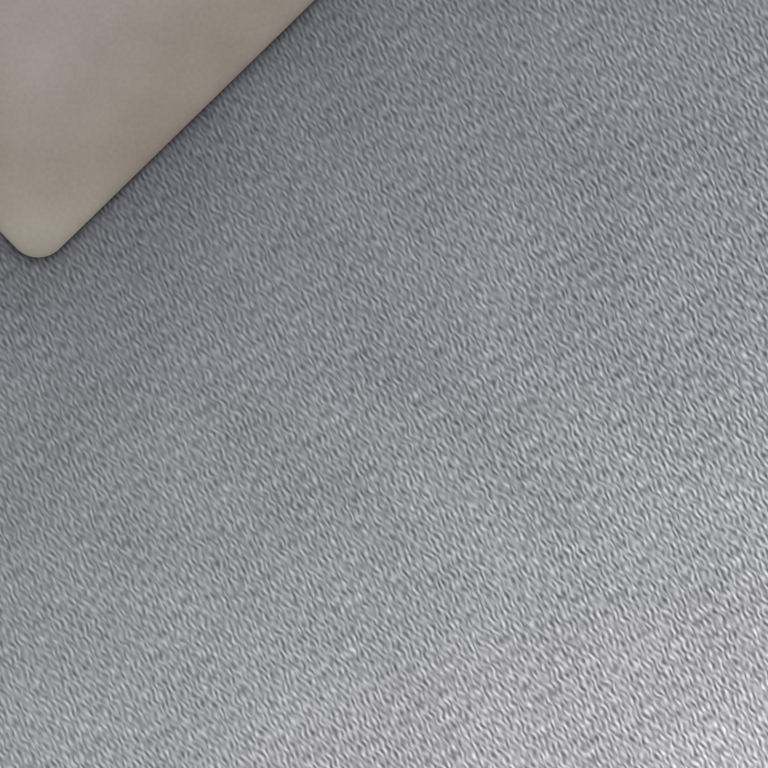
This texture is drawn by a WebGL 2 fragment shader. Its source:

```glsl
#version 300 es
precision highp float;
// Grey woven cloth in raking light, with the rounded corner of a taupe panel at upper left.

uniform vec2 u_resolution;
out vec4 fragColor;

const float PI = 3.14159265;

// Cloth light at the four corners of the canvas
const vec3 CLOTH_TOP_LEFT = vec3(0.435, 0.445, 0.465);
const vec3 CLOTH_TOP_RIGHT = vec3(0.525, 0.54, 0.56);
const vec3 CLOTH_LOW_LEFT = vec3(0.59, 0.595, 0.605);
const vec3 CLOTH_LOW_RIGHT = vec3(0.725, 0.72, 0.73);
const float LIGHT_FALLOFF = 1.5;
const float CLOUDING = 0.04;

// Weave: steep columns and shallower rows, both falling to the right (angles in radians)
const float COLUMN_ANGLE = -1.20;
const float COLUMN_PITCH = 0.0070;
const float ROW_ANGLE = -0.65;
const float ROW_PITCH = 0.0070;
const float FIBRE_ANGLE = -1.07;
const vec2 FIBRE_SIZE = vec2(0.0042, 0.0115);
const float STITCH_WARP = 0.0022;
const float WEAVE_CONTRAST = 0.12;
const float WEAVE_CONTRAST_LIT = 0.13;

// Panel
const vec2 PANEL_CORNER = vec2(0.049, 0.648);
const vec2 PANEL_NORMAL = vec2(0.698, -0.716);
const float PANEL_RADIUS = 0.040;
const vec3 PANEL_MAUVE = vec3(0.605, 0.570, 0.550);
const vec3 PANEL_TAUPE = vec3(0.555, 0.520, 0.485);
const vec3 PANEL_TIP = vec3(0.600, 0.570, 0.530);

// Shadow of the panel on the cloth
const float SHADOW_WIDTH = 0.075;
const float SHADOW_DEPTH = 0.18;
const float CONTACT_WIDTH = 0.006;
const float CONTACT_DEPTH = 0.42;

vec2 hashGradient(vec2 cell) {
  vec3 h = fract(vec3(cell.xyx) * vec3(0.1031, 0.1030, 0.0973));
  h += dot(h, h.yzx + 33.33);
  float angle = 2.0 * PI * fract((h.x + h.y) * h.z);
  return vec2(cos(angle), sin(angle));
}

float gradientNoise(vec2 p) {
  vec2 i = floor(p), f = fract(p);
  vec2 u = f * f * f * (f * (f * 6.0 - 15.0) + 10.0);
  vec2 e = vec2(1.0, 0.0);
  float low = mix(dot(hashGradient(i), f), dot(hashGradient(i + e), f - e), u.x);
  float high = mix(dot(hashGradient(i + e.yx), f - e.yx),
                   dot(hashGradient(i + 1.0), f - 1.0), u.x);
  return 1.4 * mix(low, high, u.y);
}

float fractalNoise(vec2 p) {
  float sum = 0.0, amplitude = 0.5;
  for (int octave = 0; octave < 4; octave++) {
    sum += amplitude * gradientNoise(p);
    p = 2.03 * p + 17.3;
    amplitude *= 0.5;
  }
  return sum;
}

// Distance to a tilted quadrant with a rounded corner, negative inside
float panelDistance(vec2 p) {
  vec2 d = p - PANEL_CORNER;
  vec2 leftNormal = vec2(PANEL_NORMAL.y, -PANEL_NORMAL.x);
  vec2 q = vec2(dot(d, PANEL_NORMAL), dot(d, leftNormal)) + PANEL_RADIUS;
  return length(max(q, 0.0)) + min(max(q.x, q.y), 0.0) - PANEL_RADIUS;
}

// Coordinates across and along lines at the given angle
vec2 alongLines(vec2 p, float angle) {
  vec2 along = vec2(cos(angle), sin(angle));
  return vec2(dot(p, vec2(-along.y, along.x)), dot(p, along));
}

// Slanted stitches where columns meet rows, loosened by noise, about -1 to 1
float weave(vec2 p) {
  vec2 q = p + STITCH_WARP * vec2(gradientNoise(p * 75.0), gradientNoise(p * 68.0 + 41.0));
  float columns = cos(2.0 * PI * alongLines(q, COLUMN_ANGLE).x / COLUMN_PITCH);
  float rows = cos(2.0 * PI * alongLines(q, ROW_ANGLE).x / ROW_PITCH);
  float fibres = gradientNoise(alongLines(q, FIBRE_ANGLE) / FIBRE_SIZE);
  return 0.30 * columns + 0.25 * rows + 0.85 * fibres;
}

vec3 clothColour(vec2 p, float panelDist) {
  float drop = pow(clamp(1.0 - p.y, 0.0, 1.0), LIGHT_FALLOFF);
  vec3 colour = mix(mix(CLOTH_TOP_LEFT, CLOTH_TOP_RIGHT, p.x),
                    mix(CLOTH_LOW_LEFT, CLOTH_LOW_RIGHT, p.x), drop);
  colour += CLOUDING * fractalNoise(p * 7.0);
  float lit = smoothstep(0.2, 1.0, 0.5 * (p.x + 1.0 - p.y));
  colour += weave(p) * (WEAVE_CONTRAST + WEAVE_CONTRAST_LIT * lit);

  float away = max(panelDist, 0.0);
  float shade = SHADOW_DEPTH * exp(-away / SHADOW_WIDTH)
              + CONTACT_DEPTH * exp(-away / CONTACT_WIDTH);
  return colour * (1.0 - shade);
}

vec3 panelColour(vec2 p, float panelDist) {
  vec3 colour = mix(PANEL_TAUPE, PANEL_MAUVE, smoothstep(0.02, 0.20, -panelDist));
  colour = mix(colour, PANEL_TIP, 1.0 - smoothstep(0.04, 0.20, distance(p, PANEL_CORNER)));
  colour += 0.035 * fractalNoise(p * 12.0) + 0.012 * gradientNoise(p * 170.0);
  return colour * (1.0 - 0.16 * exp(panelDist / 0.006));
}

void main() {
  vec2 p = gl_FragCoord.xy / u_resolution;
  float pixel = 1.0 / min(u_resolution.x, u_resolution.y);
  float dist = panelDistance(p);
  float onPanel = 1.0 - smoothstep(-pixel, pixel, dist);
  vec3 colour = mix(clothColour(p, dist), panelColour(p, min(dist, 0.0)), onPanel);
  fragColor = vec4(clamp(colour, 0.0, 1.0), 1.0);
}
```
